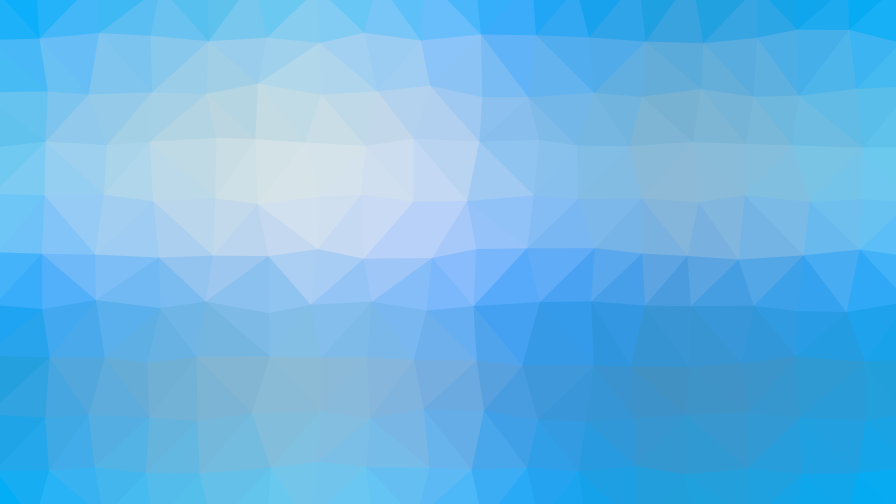
Give the GLSL for this background, as a Shadertoy shader.

```glsl
// Low-poly sky: a jittered grid of points is split into flat triangles.
// Each triangle takes its colour at its centroid, as the mean of one palette
// read from left to right and the same palette read from top to bottom.

const float CELL = 0.1073;                   // grid step, in canvas heights
const vec2 GRID_ORIGIN = vec2(0.088, 0.0695);
const vec2 JITTER = vec2(0.19, 0.13);        // largest shift, in cells
const uint SEED = 17u;
const int LAST_STOP = 12;
const vec3 PALETTE[13] = vec3[13](
    vec3(0.00, 0.68, 0.98), vec3(0.37, 0.73, 0.97), vec3(0.58, 0.80, 0.91),
    vec3(0.74, 0.84, 0.88), vec3(0.85, 0.90, 0.91), vec3(0.81, 0.87, 0.95),
    vec3(0.65, 0.78, 0.99), vec3(0.28, 0.64, 0.98), vec3(0.17, 0.59, 0.89),
    vec3(0.26, 0.57, 0.76), vec3(0.23, 0.59, 0.80), vec3(0.11, 0.63, 0.89),
    vec3(0.00, 0.68, 0.96));

// Integer hash giving two values in 0..1
vec2 hash2(ivec2 cell) {
    uvec2 q = uvec2(cell + 64) * uvec2(1597u, 3571u);
    uint n = (q.x ^ q.y) + SEED;
    n = (n ^ (n >> 15)) * 73244475u;
    n = (n ^ (n >> 13)) * 73244475u;
    n ^= n >> 16;
    return vec2(n & 65535u, n >> 16) / 65535.0;
}

// Jittered grid point, in cell units
vec2 vertex(ivec2 cell) {
    return vec2(cell) + JITTER * (2.0 * hash2(cell) - 1.0);
}

vec3 palette(float t) {
    float s = clamp(t, 0.0, 1.0) * float(LAST_STOP);
    int i = min(int(s), LAST_STOP - 1);
    return mix(PALETTE[i], PALETTE[i + 1], s - float(i));
}

// Signed distance to the line a-b, negative on its left
float edgeDistance(vec2 p, vec2 a, vec2 b) {
    vec2 e = normalize(b - a);
    return dot(p - a, vec2(e.y, -e.x));
}

// Premultiplied colour and coverage of a counter-clockwise triangle
vec4 facet(vec2 p, vec2 a, vec2 b, vec2 c, float pixel, float aspect) {
    float d = max(edgeDistance(p, a, b),
              max(edgeDistance(p, b, c), edgeDistance(p, c, a)));
    float coverage = clamp(0.5 - d / pixel, 0.0, 1.0);
    if (coverage <= 0.0) return vec4(0.0);
    vec2 centre = (a + b + c) / 3.0 * CELL + GRID_ORIGIN;
    vec3 colour = mix(palette(centre.x / aspect), palette(1.0 - centre.y), 0.5);
    return vec4(colour, 1.0) * coverage;
}

void mainImage(out vec4 fragColor, in vec2 fragCoord) {
    float aspect = iResolution.x / iResolution.y;
    float pixel = 1.0 / (iResolution.y * CELL);
    vec2 p = (fragCoord / iResolution.y - GRID_ORIGIN) / CELL;
    ivec2 home = ivec2(floor(p));
    vec4 sum = vec4(0.0);

    // Gather nearby facets; each quad is cut along its shorter diagonal
    for (int y = -1; y <= 1; y++) {
        for (int x = -1; x <= 1; x++) {
            ivec2 cell = home + ivec2(x, y);
            vec2 a = vertex(cell);
            vec2 b = vertex(cell + ivec2(1, 0));
            vec2 c = vertex(cell + ivec2(1, 1));
            vec2 d = vertex(cell + ivec2(0, 1));
            if (distance(a, c) < distance(b, d)) {
                sum += facet(p, a, b, c, pixel, aspect);
                sum += facet(p, a, c, d, pixel, aspect);
            } else {
                sum += facet(p, a, b, d, pixel, aspect);
                sum += facet(p, b, c, d, pixel, aspect);
            }
        }
    }
    fragColor = vec4(sum.rgb / max(sum.a, 0.001), 1.0);
}
```
